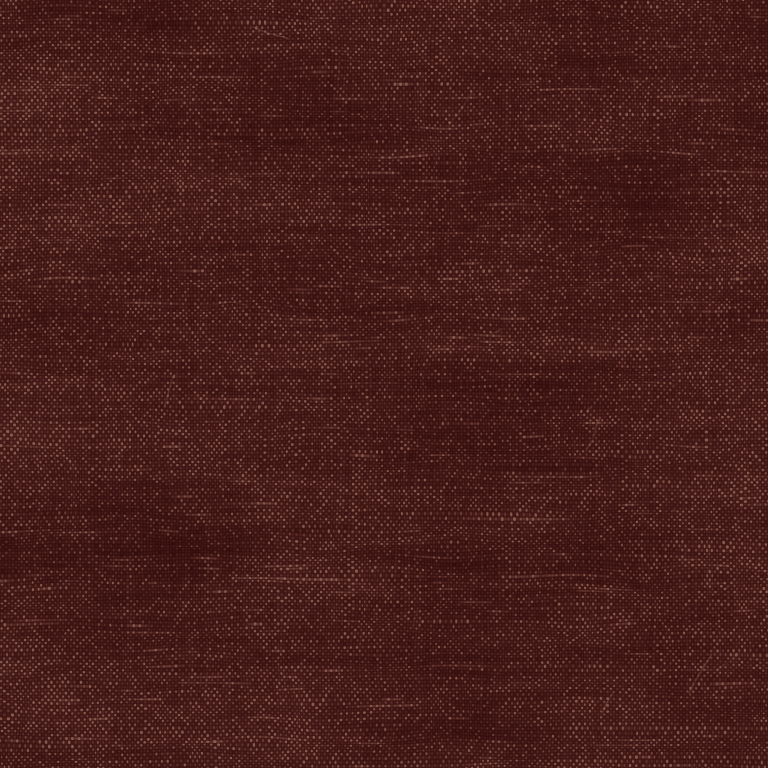
This texture is drawn by a Shadertoy shader. Its source:

```glsl
#define THREADS vec2(264.0, 236.0)
#define WEAVE_CONTRAST 0.92
#define SLUB_STRENGTH 0.55
#define MOTTLE_STRENGTH 0.20
#define SCRATCH_COUNT 16
#define DARK_DYE vec3(0.205, 0.057, 0.052)
#define WINE_DYE vec3(0.300, 0.128, 0.117)
#define WORN_FIBRE vec3(0.470, 0.300, 0.255)

float hash(vec2 p) {
    vec3 q = fract(vec3(p.xyx) * 0.1031);
    q += dot(q, q.yzx + 33.33);
    return fract((q.x + q.y) * q.z);
}

float noise(vec2 p) {
    vec2 i = floor(p), f = fract(p);
    f = f * f * (3.0 - 2.0 * f);
    float low = mix(hash(i), hash(i + vec2(1, 0)), f.x);
    float high = mix(hash(i + vec2(0, 1)), hash(i + vec2(1, 1)), f.x);
    return mix(low, high, f.y);
}

float fbm(vec2 p) {
    float sum = 0.0, weight = 0.5;
    for (int i = 0; i < 4; i++) {
        sum += weight * noise(p);
        p = p * 2.03 + 17.0;
        weight *= 0.5;
    }
    return sum / 0.9375;
}

// Plain weave: weft floats catch light, warp floats stay dark
float weave(vec2 p, float wear) {
    vec2 wobble = vec2(noise(p * vec2(45.0, 14.0)), noise(p * vec2(12.0, 50.0) + 70.0)) - 0.5;
    vec2 c = p * THREADS + wobble * 1.5;
    vec2 id = floor(c + 0.5);
    vec2 wave = cos(3.14159 * c);
    float crossing = wave.x * wave.y;
    float grain = hash(id + 11.0);

    float rowTone = noise(vec2(p.x * 13.0, id.y)) - 0.5;
    float columnTone = noise(vec2(id.x, p.y * 8.0 + 400.0)) - 0.5;
    float weft = max(crossing, 0.0) * (0.5 + 1.3 * grain * grain);
    float warp = max(-crossing, 0.0) * (0.08 + 0.25 * grain);
    float tone = 0.065 + weft * WEAVE_CONTRAST * (1.0 + wear + 0.5 * rowTone) + warp;
    tone += 0.09 * rowTone + 0.07 * columnTone;

    // Pale uneven stretches along single weft threads
    float slub = smoothstep(0.80, 0.98, noise(vec2(p.x * 19.0 + 7.0 * hash(id.yy), id.y + 500.0)));
    slub *= step(0.55, hash(vec2(id.y, 91.0)));
    float broken = 0.4 + 0.6 * noise(vec2(p.x * 160.0, id.y));
    return tone + slub * broken * abs(wave.y) * SLUB_STRENGTH;
}

// Thin bent scratches and small pale flecks
float scratches(vec2 p, float pixel) {
    float sum = 0.0;
    vec2 bent = p + 0.006 * (vec2(noise(p * 40.0), noise(p * 40.0 + 31.0)) - 0.5);
    for (int i = 0; i < SCRATCH_COUNT; i++) {
        float k = float(i) + 1.0;
        vec2 center = vec2(hash(vec2(k, 3.0)), hash(vec2(k, 8.0)));
        float angle = 6.2832 * hash(vec2(k, 14.0));
        float size = mix(0.004, 0.030, pow(hash(vec2(k, 21.0)), 2.0));
        vec2 dir = vec2(cos(angle), sin(angle));
        vec2 d = bent - center;
        float dist = length(d - dir * clamp(dot(d, dir), -size, size));
        float line = 1.0 - smoothstep(0.0004, 0.0006 + pixel, dist);
        sum += line * (0.2 + 0.4 * hash(vec2(k, 27.0)));

        vec2 fleck = vec2(hash(vec2(k, 41.0)), hash(vec2(k, 47.0)));
        float spot = length((bent - fleck) * vec2(0.7, 1.0));
        sum += 0.5 * (1.0 - smoothstep(0.0006, 0.0010 + pixel, spot));
    }
    return sum * (0.35 + 0.65 * noise(p * 180.0));
}

vec3 dye(float tone) {
    tone = clamp(tone, -0.12, 1.2);
    vec3 shadow = mix(DARK_DYE, WINE_DYE, min(tone, 0.37) / 0.37);
    return shadow + (WORN_FIBRE - WINE_DYE) * max(tone - 0.37, 0.0) / 0.63;
}

void mainImage(out vec4 fragColor, in vec2 fragCoord) {
    float pixel = 1.0 / iResolution.y;
    vec2 p = fragCoord * pixel;

    // Broad wear, stretched a little along the threads
    float mottle = fbm(p * vec2(5.0, 7.0) + 3.0) - 0.5;
    float bands = fbm(p * vec2(3.0, 22.0) + 50.0) - 0.5;
    float wear = 0.9 * mottle + 0.5 * bands;

    // Average the fine threads over the pixel
    float tone = 0.0;
    for (int y = -1; y <= 1; y++)
        for (int x = -1; x <= 1; x++)
            tone += weave(p + vec2(x, y) * pixel / 3.0, wear) / 9.0;

    tone += MOTTLE_STRENGTH * (mottle + 0.6 * bands);
    tone += scratches(p, pixel);
    fragColor = vec4(dye(tone), 1.0);
}
```
